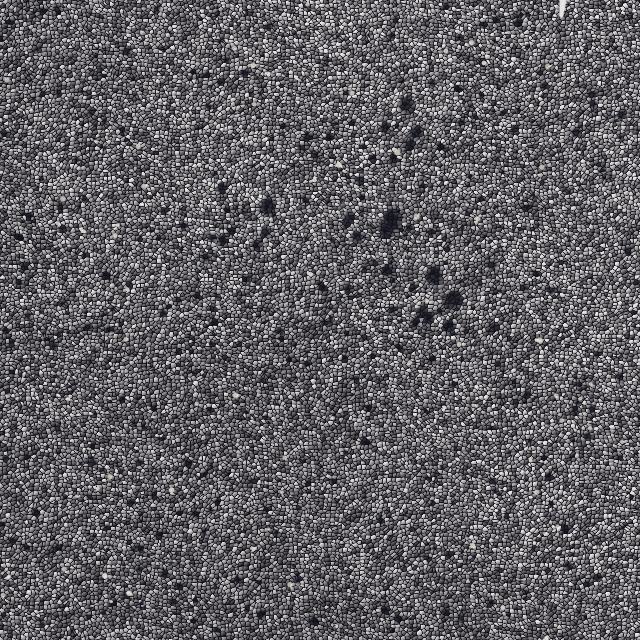
A Shadertoy shader for this texture:

```glsl
// Coarse dark volcanic sand in raking light, with small pits, pale pebbles and faint trampled dents.

const vec3 SHADOW = vec3(0.065, 0.06, 0.085);
const vec3 PIT_BLUE = vec3(0.05, 0.05, 0.09);
const vec3 SUNLIT = vec3(0.90, 0.89, 0.89);
const vec3 PEBBLE = vec3(0.88, 0.86, 0.82);
const vec2 LIGHT_DIR = vec2(-0.6, 0.8);
const vec2 GRAIN_COUNT = vec2(150.0, 168.0);

vec2 hash2(vec2 p) {
    vec3 q = fract(p.xyx * vec3(0.1031, 0.1030, 0.0973));
    q += dot(q, q.yzx + 33.33);
    return fract((q.xx + q.yz) * q.zy);
}

// Cellular noise: xy = offset to the nearest point, z = gap to the next, w = random id.
vec4 cellular(vec2 p, float seed) {
    vec2 base = floor(p);
    vec2 nearest = vec2(0.0);
    float first = 9.0, second = 9.0, id = 0.0;
    for (int y = -1; y <= 1; y++) {
        for (int x = -1; x <= 1; x++) {
            vec2 cell = base + vec2(x, y);
            vec2 offset = cell + 0.06 + 0.88 * hash2(cell + seed) - p;
            float d = length(offset);
            if (d < first) {
                second = first;
                first = d;
                nearest = offset;
                id = hash2(cell + seed + 71.7).x;
            } else {
                second = min(second, d);
            }
        }
    }
    return vec4(nearest, second - first, id);
}

// Slow undulation of the ground, about -1 to 1.
float layeredSines(vec2 p) {
    float sum = sin(p.x * 7.0 + 2.0 * sin(p.y * 5.0));
    sum += 0.7 * sin(dot(p, vec2(11.0, 17.0)) + 1.5 * sin(p.x * 9.0));
    sum += 0.5 * sin(dot(p, vec2(-31.0, 23.0)) + 2.0);
    return sum / 2.2;
}

// Round spots scattered on a grid of cells; share is the fraction of cells used.
float scatteredSpots(vec2 p, float count, float share, vec2 radii, float seed) {
    vec4 c = cellular(p * count, seed);
    float radius = mix(radii.x, radii.y, fract(c.w * 57.0));
    float spot = 1.0 - smoothstep(radius * 0.65, radius * 1.2, length(c.xy));
    return spot * step(c.w, share);
}

// A group of dents: x = shadow in the hollows, y = light on their far rims.
vec2 trampledDents(vec2 p, vec2 center, float seed) {
    vec2 result = vec2(0.0);
    for (int i = 0; i < 6; i++) {
        vec2 h = hash2(vec2(float(i) * 7.0, seed));
        vec2 d = p - center - (h - 0.5) * vec2(0.10, 0.12);
        float radius = mix(0.007, 0.018, h.y * h.x);
        float shade = 1.0 - smoothstep(0.5, 1.25, length(d * vec2(1.0, 0.85)) / radius);
        vec2 rim = d + LIGHT_DIR * radius * -1.6;
        float glow = exp(-dot(rim, rim) / (radius * radius));
        result = max(result, vec2(shade, glow));
    }
    return result;
}

// A thin, tapering straw with soft edges.
float straw(vec2 p, vec2 a, vec2 b, float width) {
    vec2 along = b - a;
    float t = clamp(dot(p - a, along) / dot(along, along), 0.0, 1.0);
    float d = length(p - a - along * t);
    return 1.0 - smoothstep(width * 0.5, width * 1.2, d / mix(0.4, 1.0, t));
}

// Brightness of one lit grain surrounded by dark gaps.
float grainTone(vec4 grain) {
    float open = smoothstep(-0.05, 0.35, grain.z);
    float facet = dot(-grain.xy, LIGHT_DIR) * 0.38;
    return 0.06 + open * (0.22 + 0.52 * grain.w + facet);
}

void mainImage(out vec4 fragColor, in vec2 fragCoord) {
    vec2 uv = fragCoord / iResolution.xy;

    // Grains, bent slightly so that their direction varies
    vec2 bent = uv + 0.006 * vec2(sin(uv.y * 19.0), sin(uv.x * 23.0 + uv.y * 9.0));
    vec4 grain = cellular(bent * GRAIN_COUNT, 0.0);
    float tone = grainTone(grain);
    tone *= 1.0 + 0.06 * layeredSines(uv) + 0.08 * (uv.x + uv.y - 1.0);

    // Hollows follow grain outlines, which makes their edges ragged
    vec2 ragged = uv + 0.6 * grain.xy / GRAIN_COUNT;
    float pit = scatteredSpots(ragged, 38.0, 0.24, vec2(0.10, 0.27), 13.0);
    vec2 centers[4] = vec2[4](vec2(0.62, 0.80), vec2(0.38, 0.67),
                              vec2(0.58, 0.60), vec2(0.66, 0.51));
    vec2 dents = vec2(0.0);
    for (int i = 0; i < 4; i++) {
        dents = max(dents, trampledDents(ragged, centers[i], float(i) * 5.0 + 3.0));
    }
    tone += 0.10 * dents.y;
    vec3 color = mix(SHADOW, SUNLIT, clamp((tone - 0.07) / 0.82, 0.0, 1.0));
    color = mix(color, PIT_BLUE + 0.08 * tone, 0.9 * max(pit, dents.x));

    // Sparse pale pebbles and a straw at the top edge
    float pebble = scatteredSpots(uv, 44.0, 0.045, vec2(0.10, 0.22), 41.0);
    vec3 pebbleColor = PEBBLE * (0.85 + 0.2 * grain.w);
    color = mix(color, pebbleColor, pebble * 0.9);
    color = mix(color, SUNLIT, straw(uv, vec2(0.877, 0.976), vec2(0.882, 1.02), 0.009));

    fragColor = vec4(color, 1.0);
}
```
